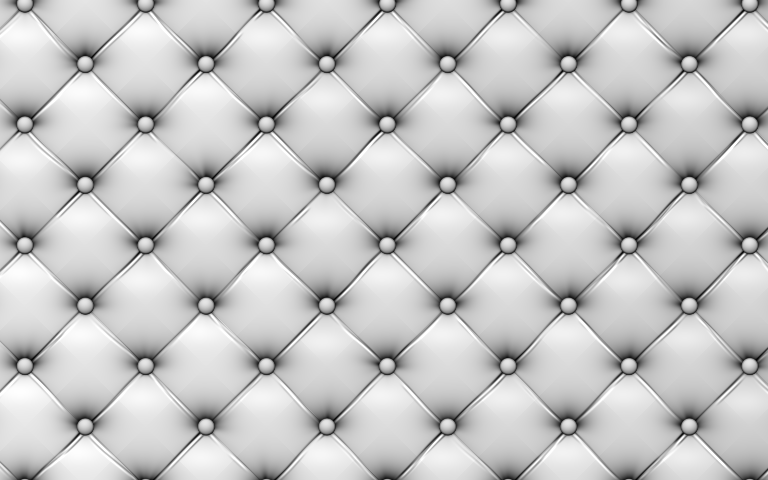
Give the GLSL for this texture, as a WebGL 2 fragment shader.

```glsl
#version 300 es
precision highp float;

uniform vec2 u_resolution;
out vec4 fragColor;

const float PITCH = 0.2517;                // button spacing, in canvas heights
const vec2 FIRST_BUTTON = vec2(0.052, 0.9917);
const float BUTTON_RADIUS = 0.07;          // in pitches
const float PI = 3.14159265;

float hash(vec2 p) {
    return fract(sin(dot(p, vec2(127.1, 311.7))) * 43758.55);
}

float noise(vec2 p) {
    vec2 i = floor(p), f = fract(p);
    f = f * f * (3.0 - 2.0 * f);
    return mix(mix(hash(i), hash(i + vec2(1, 0)), f.x),
               mix(hash(i + vec2(0, 1)), hash(i + 1.0), f.x), f.y);
}

float bell(float d, float width) {
    return exp(-d * d / (width * width));
}

// Leather bulge of one diamond, lit from above
float pillow(vec2 f, vec2 cell) {
    float y = 0.5 * (f.x + f.y - 1.0);
    float x = 0.5 * (f.x - f.y);
    float h = hash(cell);
    float lowerEdge = exp(-f.x * 13.0) + exp(-f.y * 13.0);
    float tone = 0.85 + 0.13 * y + 0.03 * (h - 0.5);
    tone -= 0.06 * lowerEdge + 0.14 * x * x;
    return tone + 0.07 * bell(y - 0.2 - 0.1 * h, 0.11) * bell(x + 0.04, 0.22);
}

// Shadow gathered round a button, broken up by radial puckers
float pinchShadow(vec2 b, vec2 id) {
    float r = max(length(b), 0.001);
    vec2 dir = b / r;
    float reach = max(r - BUTTON_RADIUS, 0.0);
    float facing = mix(0.1, 0.8, smoothstep(-0.6, 0.35, dir.y));
    float pucker = 0.8 + 0.4 * noise(dir * 3.0 + id * 17.3);
    return clamp(facing * pucker * exp(-reach / 0.085), 0.0, 0.92);
}

// Fine creases that leave one button and drift from the seam into the cell below
float creases(float s, float t, vec2 id) {
    float sum = 0.0;
    for (int i = 0; i < 2; i++) {
        vec2 key = id + 19.7 * float(i + 1);
        float side = hash(key) < 0.5 ? t : 1.0 - t;
        float drift = 0.012 + (0.02 + 0.09 * hash(key + 3.3)) * side * (1.0 - 0.6 * side);
        float amount = smoothstep(0.3, 0.9, hash(key + 7.9))
                     * smoothstep(0.08, 0.25, side) * smoothstep(0.95, 0.4, side);
        sum += amount * (0.2 * bell(s + drift, 0.009) - 0.3 * bell(s + drift - 0.018, 0.008));
    }
    return sum;
}

// Thin valley at d = 0, tapering from its upper button, with a patchy lit lip
float stitch(float tone, float d, float t, float height, vec2 id, float depth) {
    float h = hash(id + 5.7);
    float nearButton = 1.0 - sin(PI * t);
    float s = d + 0.016 * (h - 0.5) * sin(2.0 * PI * t);
    float wear = noise(id * 3.1 + t * 3.0);
    float patchy = smoothstep(0.25, 0.75, wear);
    float width = mix(0.005, 0.0095, depth) * (0.8 + 0.4 * height);
    float dark = depth * mix(0.55, 1.1, nearButton) * (0.6 + 0.6 * patchy);
    tone *= 1.0 - clamp(dark, 0.0, 0.96) * bell(s, width);
    tone += 0.2 * patchy * bell(s + 0.019, 0.008);
    tone *= 1.0 - 0.6 * depth * patchy * height * bell(s + 0.036, 0.008);
    return tone * (1.0 + creases(s, t, id));
}

// Glossy half sphere
float buttonTone(vec2 n) {
    float z = sqrt(max(1.0 - dot(n, n), 0.0));
    float light = dot(vec3(n, z), normalize(vec3(-0.12, 0.5, 0.85)));
    return 0.43 + 0.47 * light - 0.22 * smoothstep(0.75, 1.0, length(n));
}

void main() {
    vec2 p = gl_FragCoord.xy / u_resolution.y;
    vec2 q = (p - FIRST_BUTTON) / PITCH;
    float pixel = 1.0 / (u_resolution.y * PITCH);

    // Diagonal axes: every integer point holds a button
    vec2 uv = vec2(q.x + q.y, q.y - q.x);
    vec2 cell = floor(uv), f = fract(uv);
    vec2 nearest = floor(uv + 0.5);
    vec2 w = uv - nearest;
    vec2 b = 0.5 * vec2(w.x - w.y, w.x + w.y);
    float r = length(b);

    // Leather, with a slow falloff to the right
    float tone = pillow(f, cell) + 0.045 - 0.04 * p.x;
    tone *= 1.0 - pinchShadow(b, nearest);

    // Rising seams are deep, falling seams are fine
    tone = stitch(tone, w.y * 0.707, f.x, f.x, vec2(cell.x, nearest.y), 0.9);
    tone = stitch(tone, w.x * 0.707, f.y, f.y, vec2(nearest.x, cell.y) + 71.0, 0.4);

    // Button and its contact shadow
    tone *= 1.0 - 0.5 * exp(-max(r - BUTTON_RADIUS, 0.0) / 0.01);
    float cover = 1.0 - smoothstep(-0.7 * pixel, 0.7 * pixel, r - BUTTON_RADIUS);
    tone = mix(tone, buttonTone(b / BUTTON_RADIUS), cover);

    fragColor = vec4(vec3(clamp(tone, 0.0, 1.0)), 1.0);
}
```
